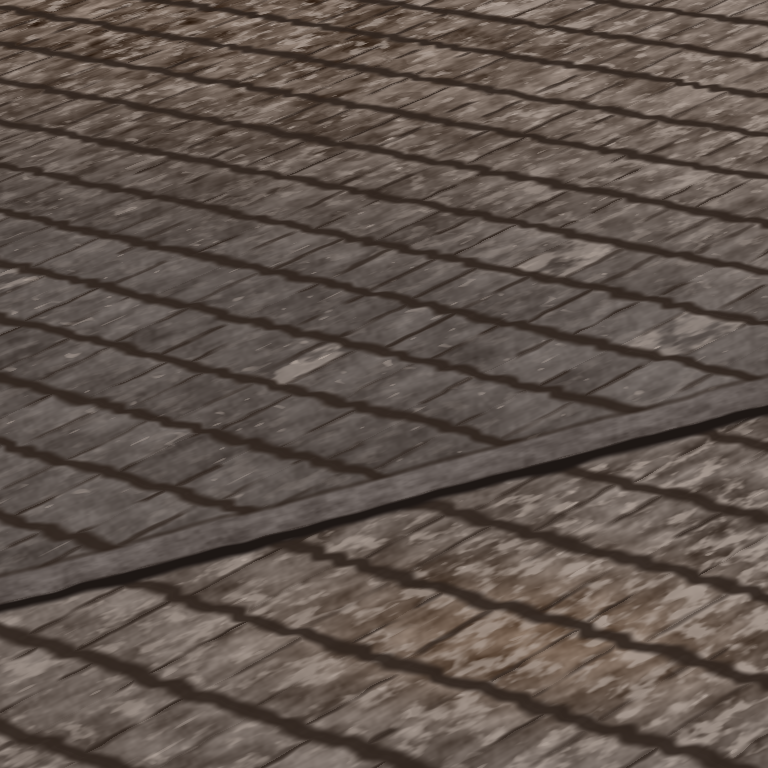
A Shadertoy shader for this texture:

```glsl
// Weathered shingle roof in perspective: slanting courses, staggered joints and a diagonal ridge board.

// Geometry, in canvas units with y pointing down
const vec3 HORIZON = vec3(0.102, 1.0, 1.334);   // perspective depth = dot(HORIZON, (x, y, 1))
const vec2 COURSE_FAN = vec2(0.165, 0.2);       // base slope of the courses, and its growth
const vec2 UPPER_COURSES = vec2(40.8, -0.35);   // density and phase above the board
const vec2 LOWER_COURSES = vec2(38.4, -0.83);   // density and phase below the board
const vec2 JOINT_DIR = vec2(19.5, 39.0);        // density and slant of the joints
const float COURSE_WIDTH = 0.075;               // half width, in courses
const float JOINT_WIDTH = 0.045;                // half width, in shingles
const float JOINT_JITTER = 0.4;
const float BOARD_TOP = 0.753;
const float BOARD_SLOPE = 0.261;
const float BOARD_WIDTH = 0.034;
const float SHADOW_WIDTH = 0.014;

// Colours
const vec3 SLATE = vec3(0.355, 0.322, 0.305);
const vec3 GAP = vec3(0.185, 0.143, 0.118);
const vec3 BOARD = vec3(0.385, 0.35, 0.335);
const vec3 BOARD_SHADOW = vec3(0.115, 0.09, 0.08);
const vec3 WARM = vec3(0.035, 0.003, -0.027);
const vec3 LICHEN = vec3(0.69, 0.64, 0.605);

float hash(vec2 p) {
    return fract(sin(dot(p, vec2(127.1, 311.7))) * 43758.5453);
}

float noise(vec2 p) {
    vec2 i = floor(p), f = fract(p);
    f = f * f * (3.0 - 2.0 * f);
    return mix(mix(hash(i), hash(i + vec2(1, 0)), f.x),
               mix(hash(i + vec2(0, 1)), hash(i + vec2(1, 1)), f.x), f.y);
}

float fbm(vec2 p) {
    float sum = 0.0, gain = 0.55;
    for (int i = 0; i < 3; i++) {
        sum += gain * noise(p);
        p = p * 2.03 + 17.3;
        gain *= 0.52;
    }
    return sum;
}

// Soft round area of influence
float patchAt(vec2 p, vec2 centre, vec2 size) {
    vec2 d = (p - centre) / size;
    return exp(-dot(d, d));
}

vec3 shingles(vec2 p, bool lower) {
    // Roof plane coordinates: x counts shingles, y counts courses
    vec2 density = lower ? LOWER_COURSES : UPPER_COURSES;
    float start = (p.y - COURSE_FAN.x * p.x) / (1.0 + COURSE_FAN.y * p.x);
    float course = density.x / (start + HORIZON.z) + density.y;
    float along = dot(JOINT_DIR, p - 0.5) / dot(HORIZON, vec3(p, 1.0));
    vec2 plane = vec2(along, course) + (lower ? 60.0 : 0.0);
    plane.y += 0.09 * (noise(plane * vec2(5.0, 2.0)) - 0.5);
    float row = floor(plane.y);
    float across = plane.y - row;

    // Staggered shingles with uneven joints
    float shifted = plane.x + hash(vec2(row, 3.7)) + 0.06 * (noise(plane * 6.0) - 0.5);
    float cell = floor(shifted);
    float joint = 0.5 + JOINT_JITTER * (hash(vec2(cell, row)) - 0.5);
    float offset = shifted - cell - joint;
    vec2 id = vec2(cell + step(0.0, offset), row);

    // Weathering zones
    float top = smoothstep(0.42, 0.02, p.y + 0.12 * (0.5 - p.x));
    float brown = top * smoothstep(0.95, 0.3, p.x);
    float tan_ = lower ? patchAt(p, vec2(0.7, 0.83), vec2(0.28, 0.09)) : 0.0;
    float pale = lower ? patchAt(p, vec2(0.93, 0.76), vec2(0.16, 0.13)) : 0.0;
    float wear = lower ? 0.65 + 0.35 * p.x : 0.2 + 0.75 * top;

    // Shingle tone, mottling and grain
    float mottle = fbm(plane * vec2(4.0, 3.0)) - 0.5;
    float grain = noise(p * 150.0) - 0.5;
    float tone = (lower ? 0.045 : 0.055 * top + 0.035 * smoothstep(0.5, 1.0, p.x));
    tone += 0.07 * (hash(id + 9.1) - 0.5) + mottle * (0.12 + 0.3 * wear) + 0.045 * grain;
    tone += 0.04 * (across - 0.5) - 0.12 * brown * smoothstep(0.45, 0.65, noise(plane * vec2(3.0, 4.0) + 31.0));
    vec3 colour = SLATE + tone + WARM * (0.7 * top + brown * 0.3 + (lower ? 0.35 : 0.0) + 1.2 * tan_);

    // Lichen flakes, small bright specks and a few bleached shingles
    float flakes = smoothstep(0.5, 0.78, fbm(plane * vec2(5.0, 4.5) + 73.0) + 0.09 * (pale + tan_));
    float specks = smoothstep(0.86, 0.97, noise(plane * vec2(7.0, 6.0) + 11.0));
    float bleached = step(0.975, hash(id + 41.3)) * smoothstep(0.35, 0.6, mottle + 0.5);
    colour = mix(colour, LICHEN, clamp(flakes * wear * 0.75 + specks * 0.4 + bleached * 0.5, 0.0, 0.85));

    // Dark joints, broken in places, then the shadow under each course
    float jointDepth = 0.25 + 0.65 * hash(id + 5.3);
    jointDepth *= smoothstep(0.2, 0.55, noise(plane * vec2(2.0, 3.5) + 7.0));
    float jointLine = 1.0 - smoothstep(JOINT_WIDTH * 0.4, JOINT_WIDTH * 2.2, abs(offset));
    float edge = min(across, 1.0 - across);
    float width = COURSE_WIDTH * (0.7 + 0.6 * noise(plane * vec2(4.0, 1.0) + 3.0));
    float courseLine = 1.0 - smoothstep(width * 0.4, width * 1.7, edge);
    return mix(colour, GAP, max(jointLine * jointDepth, courseLine * 0.92));
}

void mainImage(out vec4 fragColor, in vec2 fragCoord) {
    vec2 p = fragCoord / iResolution.xy;
    p.y = 1.0 - p.y;
    float soft = 1.5 / iResolution.y + 0.001;

    // Distance below the top of the ridge board, with a slightly rough outline
    float below = p.y - BOARD_TOP + BOARD_SLOPE * p.x + 0.004 * (noise(p * 28.0) - 0.5);
    vec3 colour = shingles(p, below > BOARD_WIDTH);

    // Thin line above the board, the board itself and its shadow
    colour = mix(colour, GAP, 0.55 * (1.0 - smoothstep(0.001, 0.006, abs(below + 0.002))));
    float streaks = fbm(vec2(p.x * 32.0, below * 110.0)) - 0.5;
    vec3 board = BOARD + 0.2 * streaks + 0.05 * (noise(p * 140.0) - 0.5);
    board += 0.04 * (0.5 - below / BOARD_WIDTH);
    float shadowEnd = BOARD_WIDTH + SHADOW_WIDTH * (0.75 + 0.5 * noise(p * 18.0));
    float shadow = smoothstep(-soft, soft, below - BOARD_WIDTH) * (1.0 - smoothstep(-0.004, 0.005, below - shadowEnd));
    float cover = smoothstep(-soft, soft, below) * (1.0 - smoothstep(-soft, soft, below - BOARD_WIDTH));
    colour = mix(colour, BOARD_SHADOW, shadow);
    colour = mix(colour, board, cover);
    fragColor = vec4(clamp(colour, 0.0, 1.0), 1.0);
}
```
